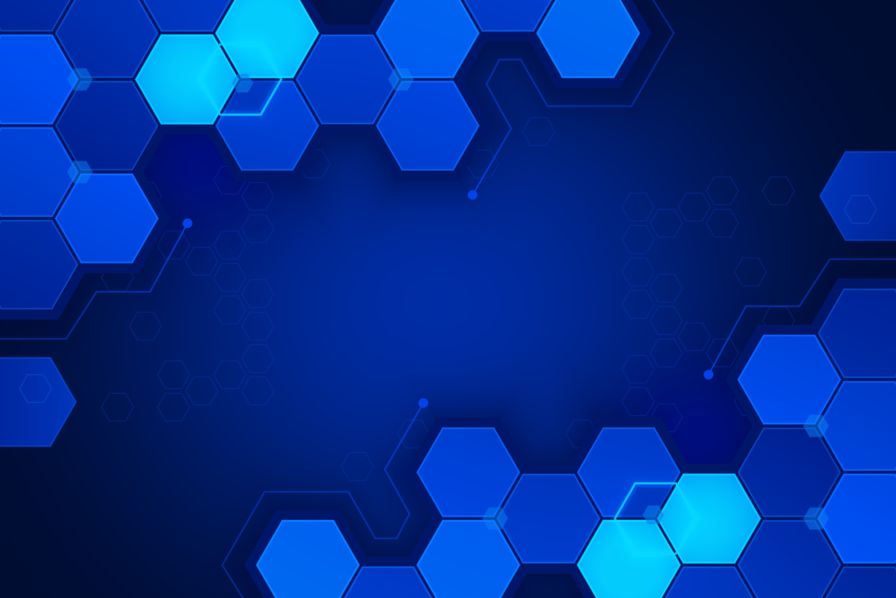
A WebGL 2 fragment shader for this background:

```glsl
#version 300 es
precision highp float;
// Blue honeycomb panels with circuit traces in two opposite corners around a soft central glow.
uniform vec2 u_resolution;
out vec4 outColor;

const float SQRT3 = 1.7320508;
const float CANVAS_HEIGHT = 11.18; // in hexagon side lengths

// Brightness of each cell: one line per column, four rows; negative is empty.
const float LIT[32] = float[32](
  0.10, 0.58, 0.40, 0.08,
  -1.0, 0.15, 0.03, 0.52,
  0.25, 1.90, -1.0, -1.0,
  -1.0, 2.00, 0.36, -1.0,
  -1.0, 0.30, -1.0, -1.0,
  -1.0, 0.85, 0.44, -1.0,
  0.38, -1.0, -1.0, -1.0,
  -1.0, 0.95, -1.0, -1.0);

const vec2 LEFT_TRACE[5] = vec2[5](vec2(-1.5, 4.85), vec2(0.74, 4.85),
  vec2(1.31, 3.97), vec2(2.31, 3.97), vec2(3.01, 2.69));
const vec2 RIGHT_TRACE[9] = vec2[9](vec2(8.34, 2.16), vec2(9.06, 0.92),
  vec2(8.6, 0.09), vec2(8.84, -0.37), vec2(9.24, -0.37), vec2(9.74, 0.5),
  vec2(11.31, 0.5), vec2(12.1, -0.87), vec2(11.72, -1.48));

float hash(vec2 p) {
  return fract(sin(dot(p, vec2(127.1, 311.7))) * 43758.5);
}

// Flat-topped hexagon with the given side length.
float hexagon(vec2 p, float side) {
  p = abs(p);
  return max(p.y, p.x * SQRT3 * 0.5 + p.y * 0.5) - side * SQRT3 * 0.5;
}

float segment(vec2 p, vec2 a, vec2 b) {
  vec2 ab = b - a;
  return length(p - a - ab * clamp(dot(p - a, ab) / dot(ab, ab), 0.0, 1.0));
}

float fill(float d, float px) { return smoothstep(px, -px, d); }
float stroke(float d, float width, float px) { return fill(abs(d) - width, px); }

vec3 panelColor(float lit) {
  float t = clamp(lit, 0.0, 1.0);
  vec3 blue = vec3(0.0, 0.125 + 0.285 * t, min(0.57 + 0.6 * t, 0.94));
  return mix(blue, vec3(0.01, 0.8, 0.99), clamp(lit - 1.0, 0.0, 1.0));
}

// Faint lattice of small outlined hexagons, thinned out at random.
float miniLattice(vec2 g, float px) {
  const float SIDE = 0.35;
  vec2 q = (g - vec2(3.8, 2.49)) / SIDE, pitch = vec2(3.0, SQRT3);
  vec2 a = round(q / pitch), b = round(q / pitch - 0.5) + 0.5;
  vec2 da = q - a * pitch, db = q - b * pitch;
  bool nearA = dot(da, da) < dot(db, db);
  vec2 id = nearA ? a : b, local = (nearA ? da : db) * SIDE;
  vec2 center = id * pitch * SIDE + vec2(3.8, 2.49);
  bool clump = center.x > 1.2 && center.x < 4.6 && center.y > 1.8 && center.y < 6.2;
  bool sparse = center.x > 4.6 && center.x < 9.8 && center.y > 0.8 && center.y < 2.4;
  float density = clump ? 0.5 : sparse ? 0.2 : 0.0;
  return stroke(hexagon(local, 0.3), 0.008, px) * step(hash(id * 2.0 + 7.0), density);
}

// One corner group; p is centred, the other group is its half turn.
vec3 drawCorner(vec3 col, vec2 p, float px) {
  vec2 g = vec2(p.x + 7.88, 4.105 - p.y); // origin at a cell, y down
  float best = 1e3, lit = 0.0;
  vec2 local = vec2(0.0);
  for (int i = 0; i < 32; i++) {
    if (LIT[i] < 0.0) continue;
    int column = i / 4;
    vec2 center = vec2(1.5 * float(column), SQRT3 * (float(i % 4 - 1) - 0.5 * float(column % 2)));
    float d = hexagon(g - center, 1.0);
    if (d < best) { best = d; lit = LIT[i]; local = g - center; }
  }

  // Shadow, blue haze and small lattice behind the panels
  col = mix(col, vec3(0.0, 0.03, 0.21), 0.6 * exp(-2.2 * max(best, 0.0)));
  vec2 haze = g - vec2(3.2, 1.5);
  col = mix(col, vec3(0.0, 0.04, 0.54), 0.75 * exp(-0.55 * dot(haze, haze)));
  col = mix(col, vec3(0.02, 0.26, 0.8), 0.32 * miniLattice(g, px));

  // Circuit traces with end dots
  float trace = 1e3;
  for (int i = 0; i < 4; i++) trace = min(trace, segment(g, LEFT_TRACE[i], LEFT_TRACE[i + 1]));
  for (int i = 0; i < 8; i++) trace = min(trace, segment(g, RIGHT_TRACE[i], RIGHT_TRACE[i + 1]));
  float dots = min(length(g - LEFT_TRACE[4]), length(g - RIGHT_TRACE[0]));
  col = mix(col, vec3(0.02, 0.25, 0.85), fill(trace - 0.015, px) * (0.5 + 0.5 * exp(-0.6 * dots)));
  col = mix(col, vec3(0.02, 0.26, 0.92), fill(dots - 0.09, px));

  // Panels: dark frame, lit face, thin bright rim
  col = mix(col, vec3(0.0, 0.09, 0.41), fill(best - 0.16, px));
  col = mix(col, vec3(0.0, 0.06, 0.35), fill(best, px));
  float glow = 0.14 * exp(-0.5 * length(g - vec2(3.7, -0.5)));
  float falloff = lit > 1.0 ? 0.35 * dot(local, local) : 0.0;
  vec3 face = panelColor(lit + glow - falloff - 0.06 * local.y + 0.03 * local.x);
  face = mix(face, face + vec3(0.04, 0.14, 0.12), stroke(best + 0.045, 0.012, px));
  col = mix(col, face, fill(best + 0.022, px));

  // Lone panel at the far edge
  vec2 lone = g - vec2(15.79, 2.18);
  float loneEdge = hexagon(lone, 0.97);
  col = mix(col, vec3(0.0, 0.17, 0.66) - vec3(0.0, 0.04, 0.08) * lone.x, fill(loneEdge, px));
  col = mix(col, vec3(0.02, 0.32, 0.85), 0.6 * stroke(loneEdge + 0.02, 0.01, px));
  col = mix(col, vec3(0.05, 0.36, 0.88), 0.4 * stroke(hexagon(lone - vec2(-0.2, 0.25), 0.3), 0.01, px));

  // Translucent chips on the cell corners
  float chips = min(hexagon(g - vec2(1.0, 0.0), 0.24), hexagon(g - vec2(1.0, SQRT3), 0.24));
  chips = min(chips, hexagon(g - vec2(7.0, 0.0), 0.24));
  col = mix(col, vec3(0.05, 0.5, 0.97), 0.5 * fill(chips, px));

  // Cyan ring over the brightest pair, shading the cell below
  float ring = hexagon(g - vec2(4.0, 0.0), 0.76);
  float shade = max(ring + 0.08, hexagon(g - vec2(4.5, 0.866), 0.97));
  col = mix(col, vec3(0.0, 0.18, 0.68), 0.6 * fill(shade, px));
  col = mix(col, vec3(0.02, 0.5, 0.92), 0.6 * fill(hexagon(g - vec2(4.04, 0.07), 0.2), px));
  col += vec3(0.0, 0.08, 0.08) * exp(-14.0 * abs(ring));
  return mix(col, vec3(0.05, 0.82, 1.0), 0.9 * stroke(ring, 0.02, px));
}

void main() {
  float px = CANVAS_HEIGHT / u_resolution.y;
  vec2 p = (gl_FragCoord.xy - 0.5 * u_resolution) * px;
  // Central glow fading to navy
  float fade = smoothstep(0.0, 9.6, length((p + vec2(0.2, 0.1)) * vec2(1.0, 1.05)));
  vec3 col = mix(vec3(0.0, 0.175, 0.65), vec3(0.0, 0.05, 0.2), fade);
  col = drawCorner(col, p, px);
  col = drawCorner(col, -p, px);
  outColor = vec4(clamp(col, 0.0, 1.0), 1.0);
}
```
